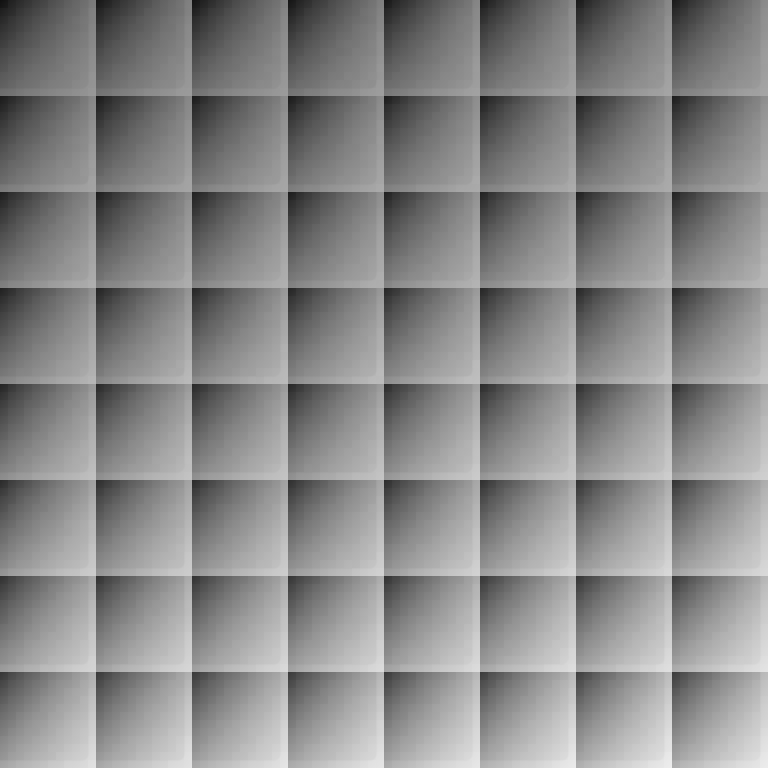
Reproduce this pattern procedurally as a WebGL 2 fragment shader.

```glsl
#version 300 es
precision highp float;
// An 8 by 8 grid of grey tiles, each shaded from a dark upper left corner
// to a pale lower right one. Tiles brighten down the canvas and slightly
// to the right; faint blocky steps and a pale rounded rim add wear.

uniform vec2 u_resolution;
out vec4 fragColor;

const float TILES = 8.0;
const float BLOCKS = 12.0;
const float RIM_WIDTH = 0.075;
const float RIM_RADIUS = 0.08;

float hash(vec2 p) {
    vec3 q = fract(vec3(p.xyx) * 0.1031);
    q += dot(q, q.yzx + 33.33);
    return fract((q.x + q.y) * q.z);
}

// Grey blended from four corner values: x is left to right, y top to bottom.
float cornerBlend(vec2 p, float topLeft, float topRight, float bottomLeft, float bottomRight) {
    vec2 t = pow(clamp(p, 0.0, 1.0), vec2(0.8));
    return mix(mix(topLeft, topRight, t.x), mix(bottomLeft, bottomRight, t.x), t.y);
}

// Signed distance past the rounded inner corner at the lower right.
float rimDistance(vec2 p, float width, float radius) {
    vec2 q = p - (1.0 - width - radius);
    return length(max(q, 0.0)) + min(max(q.x, q.y), 0.0) - radius;
}

// Softened stairs that keep part of the smooth slope.
vec2 softSteps(vec2 p, float count, float amount) {
    vec2 stepped = (floor(p * count) + 0.5) / count;
    return mix(p, stepped, amount);
}

float tileShade(vec2 local, vec2 cell) {
    vec2 along = cell / (TILES - 1.0);
    float lift = 0.05 * along.x;

    // Corner tones drift with the tile's row and column.
    float topLeft = mix(0.04, 0.17, along.y) + 0.5 * lift;
    float topRight = mix(0.47, 0.66, along.y) + lift;
    float bottomLeft = mix(0.41, 0.61, along.y) + lift;
    float bottomRight = mix(0.58, 0.86, along.y) + lift;
    float grey = cornerBlend(softSteps(local, BLOCKS, 0.4),
                             topLeft, topRight, bottomLeft, bottomRight);

    // Slight tone variation per block and per tile.
    vec2 block = floor(local * BLOCKS) + cell * BLOCKS;
    grey += 0.012 * (hash(block) - 0.5) + 0.016 * (hash(cell + 91.0) - 0.5);

    // Pale rim on the right and bottom edges.
    float rim = smoothstep(-0.012, 0.012, rimDistance(local, RIM_WIDTH, RIM_RADIUS));
    return grey + 0.025 * rim;
}

float gridShade(vec2 uv) {
    vec2 grid = vec2(uv.x, 1.0 - uv.y) * TILES;
    return tileShade(fract(grid), floor(grid));
}

void main() {
    // Four samples per pixel smooth the tile edges.
    float grey = 0.0;
    for (int i = 0; i < 4; i++) {
        vec2 offset = vec2(i % 2, i / 2) * 0.5 - 0.25;
        grey += 0.25 * gridShade((gl_FragCoord.xy + offset) / u_resolution);
    }
    fragColor = vec4(vec3(clamp(grey, 0.0, 1.0)), 1.0);
}
```
